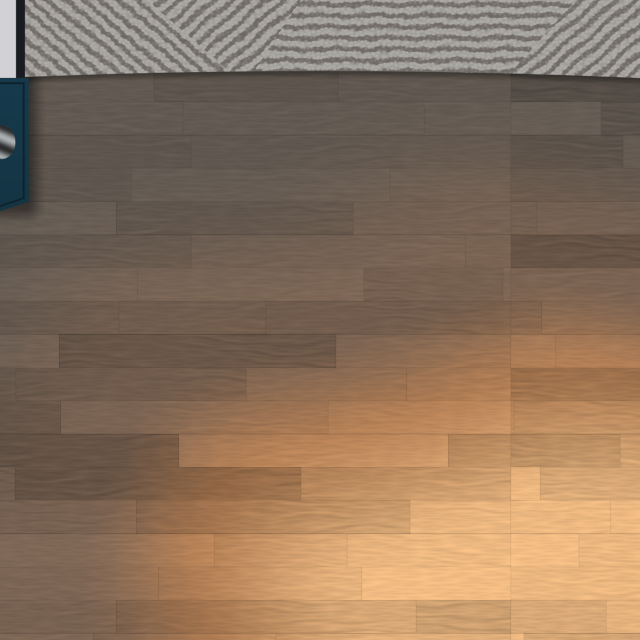
Give the GLSL for this texture, as a WebGL 1 fragment shader.

```glsl
precision highp float;
uniform vec2 u_resolution;

// Floor layout
const float ROW_HEIGHT = 0.0519;
const float ROW_OFFSET = 0.0104;
const float PLANK_LENGTH = 0.36;
const float BOARD_END = 0.798;
const float JOINT_WIDTH = 0.0013;
// Wood tones from shade to lamplight
const vec3 SHADE = vec3(0.375, 0.342, 0.312);
const vec3 BROWN = vec3(0.475, 0.385, 0.320);
const vec3 AMBER = vec3(0.680, 0.480, 0.320);
const vec3 CREAM = vec3(0.900, 0.700, 0.490);
const vec2 LAMP_CENTER = vec2(0.87, 0.07);
const vec2 LAMP_RADIUS = vec2(0.70, 0.42);
// Rug and cabinet
const float RUG_EDGE = 0.878;
const float RIB_SPACING = 0.0175;
const vec3 RUG_LIGHT = vec3(0.66, 0.65, 0.635);
const vec3 RUG_DARK = vec3(0.46, 0.44, 0.42);
const vec3 TEAL = vec3(0.09, 0.24, 0.31);
const vec3 DARK_TRIM = vec3(0.10, 0.11, 0.13);
const vec3 WHITE_PANEL = vec3(0.82, 0.82, 0.84);
const vec3 METAL = vec3(0.56, 0.57, 0.58);
const float TAU = 6.28318;

float hash(vec2 p) {
  return fract(sin(dot(p, vec2(127.1, 311.7))) * 43758.547);
}

// Distance to the nearest scattered point
float cellular(vec2 p) {
  vec2 cell = floor(p), f = fract(p);
  float nearest = 2.0;
  for (int y = -1; y <= 1; y++) {
    for (int x = -1; x <= 1; x++) {
      vec2 o = vec2(float(x), float(y));
      vec2 c = cell + o;
      nearest = min(nearest, length(o + vec2(hash(c), hash(c + 57.3)) - f));
    }
  }
  return nearest;
}

// Soft-edged coverage where d is negative
float cover(float d, float aa) { return 1.0 - smoothstep(-aa, aa, d); }

float jointAt(float i, float row) {
  return i + 0.65 * hash(vec2(i, row + 3.0));
}

// Wavy growth lines, different in each plank
float growthLines(vec2 p, float seed) {
  float warp = sin(p.x * 11.0 + seed * 40.0)
    + 0.7 * sin(p.x * 23.0 + p.y * 75.0 + seed * 17.0)
    + 0.4 * sin(p.x * 53.0 - p.y * 110.0 + seed * 29.0);
  float lines = sin(p.y * 390.0 + warp * 2.6 + seed * 50.0)
    + 0.8 * sin(p.y * 760.0 + warp * 3.8 + p.x * 15.0);
  float patches = 0.55 + 0.45 * sin(p.x * 17.0 + p.y * 45.0 + seed * 70.0);
  return lines * patches;
}

vec3 lampTone(vec2 p) {
  float d = length((p - LAMP_CENTER) / LAMP_RADIUS);
  d += 0.05 * sin(p.x * 9.0 + p.y * 6.0);
  vec3 tone = mix(CREAM, AMBER, smoothstep(0.35, 0.85, d));
  tone = mix(tone, BROWN, smoothstep(0.75, 1.15, d));
  return mix(tone, SHADE, smoothstep(1.15, 1.85, d));
}

vec3 woodFloor(vec2 p, float aa) {
  float v = (p.y - ROW_OFFSET) / ROW_HEIGHT;
  float row = floor(v);
  float u = p.x / PLANK_LENGTH + hash(vec2(row, 8.0)) + 4.0;
  float i = floor(u);
  i -= step(u, jointAt(i, row));
  float board = step(BOARD_END, p.x);
  float seed = hash(vec2(i + board * 31.0, row));

  // Plank tone, growth lines and fine pores
  float tone = mix(0.82, 1.07, sqrt(seed));
  float depth = mix(0.035, 0.012, seed);
  tone += depth * growthLines(p, seed);
  tone += 0.09 * (cellular(p * vec2(28.0, 230.0) + seed * 90.0) - 0.5);

  // Joints, with a firmer line between three-strip boards
  float endGap = min(u - jointAt(i, row), jointAt(i + 1.0, row) - u) * PLANK_LENGTH;
  float rowGap = abs(v - floor(v + 0.5)) * ROW_HEIGHT;
  float firm = 1.0 - step(0.5, mod(floor(v + 0.5), 3.0));
  tone -= 0.08 * cover(min(endGap, abs(p.x - BOARD_END)) - JOINT_WIDTH * 0.5, aa);
  tone -= mix(0.07, 0.16, firm) * cover(rowGap - JOINT_WIDTH * 0.5, aa);
  return lampTone(p) * tone;
}

float ribs(vec2 p, vec2 normal) {
  float wobble = 0.5 * sin(p.x * 70.0 + p.y * 40.0) + 0.35 * sin(p.x * 190.0 - p.y * 130.0);
  return 0.5 + 0.5 * sin(dot(p, normal) * TAU / RIB_SPACING + wobble);
}

// Woven panels with ribs in three directions
vec3 rug(vec2 p, float aa) {
  float t = (p.y - RUG_EDGE) / (1.0 - RUG_EDGE);
  float falling = ribs(p, vec2(0.64, 0.77));
  float rising = ribs(p, vec2(-0.64, 0.77));
  float rib = mix(falling, rising, cover(mix(0.37, 0.23, t) - p.x, aa));
  rib = mix(rib, ribs(p, vec2(0.0, 1.0)), cover(mix(0.39, 0.47, t) - p.x, aa));
  rib = mix(rib, rising, cover(mix(0.79, 0.90, t) - p.x, aa));
  float tuft = cellular(p * vec2(150.0, 190.0));
  float pile = smoothstep(0.05, 0.75, rib + 0.5 * (0.45 - tuft));
  return mix(RUG_DARK, RUG_LIGHT, pile) * (1.05 - 0.14 * tuft);
}

void main() {
  vec2 p = gl_FragCoord.xy / u_resolution;
  float aa = 0.8 / min(u_resolution.x, u_resolution.y);
  float rugLine = RUG_EDGE + 0.011 * (1.0 - pow(2.0 * p.x - 1.0, 2.0));

  // Floor with contact shadows, then the rug
  vec3 color = woodFloor(p, aa);
  color *= 1.0 - 0.35 * smoothstep(0.014, 0.0, rugLine - p.y);
  vec2 shadowGap = max(vec2(p.x - 0.04, 0.68 - p.y), 0.0);
  color *= 1.0 - 0.45 * smoothstep(0.035, 0.0, length(shadowGap));
  color = mix(color, rug(p, aa), cover(rugLine - p.y, aa));

  // Cabinet panel, drawer and knob
  float above = cover(RUG_EDGE - p.y, aa);
  color = mix(color, DARK_TRIM, above * cover(p.x - 0.039, aa));
  color = mix(color, WHITE_PANEL, above * cover(p.x - 0.025, aa));
  float drawer = max(p.x - 0.045, max(p.y - RUG_EDGE, 0.67 + 0.33 * p.x - p.y));
  vec3 drawerColor = TEAL * (0.85 + 0.5 * (p.y - 0.67));
  drawerColor = mix(drawerColor, TEAL * 0.55, cover(abs(drawer + 0.008) - 0.0015, aa));
  color = mix(color, drawerColor, cover(drawer, aa));
  vec2 knob = p - vec2(0.003, 0.778);
  vec3 knobColor = METAL * (0.75 + 0.45 * sin(knob.y * 190.0 + knob.x * 80.0));
  color = mix(color, knobColor, cover(length(knob * vec2(1.0, 0.8)) - 0.021, aa));

  gl_FragColor = vec4(color, 1.0);
}
```
